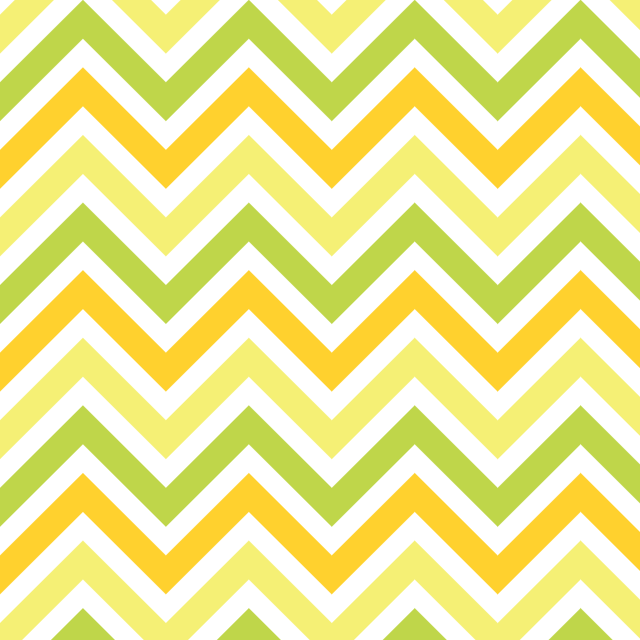
A WebGL 1 fragment shader for this pattern:

```glsl
precision highp float;
// Horizontal chevron stripes in green, orange and yellow on white.

uniform vec2 u_resolution;

// Lengths are fractions of the canvas
const float ZIGZAG_PERIOD = 0.2592;   // peak to peak, across
const float ZIGZAG_HEIGHT = 0.1289;   // peak to valley
const float STRIPE_SPACING = 0.10562; // top edge to next top edge, down
const float STRIPE_THICKNESS = 0.0609; // measured vertically
const float FIRST_PEAK = -0.0004;     // top of the first green peak, from the canvas top
const float EDGE_SOFTNESS = 0.7;      // half width of the edge blend, in pixels

const vec3 WHITE = vec3(1.0);
const vec3 GREEN = vec3(0.75, 0.84, 0.29);
const vec3 ORANGE = vec3(1.0, 0.82, 0.18);
const vec3 YELLOW = vec3(0.96, 0.94, 0.46);

// Depth of the zigzag below its peaks, with a valley at x = 0
float zigzag(float x) {
    return ZIGZAG_HEIGHT * abs(2.0 * fract(x / ZIGZAG_PERIOD) - 1.0);
}

// Colours cycle down the canvas every three stripes
vec3 stripeColor(float index) {
    float phase = mod(index + 0.5, 3.0);
    return phase < 1.0 ? GREEN : (phase < 2.0 ? ORANGE : YELLOW);
}

void main() {
    vec2 p = gl_FragCoord.xy / u_resolution;

    // Straighten the zigzag, then find the nearest stripe centre
    float depth = 1.0 - p.y - FIRST_PEAK - zigzag(p.x);
    float fromFirst = depth - 0.5 * STRIPE_THICKNESS;
    float index = floor(fromFirst / STRIPE_SPACING + 0.5);
    float offset = fromFirst - index * STRIPE_SPACING;

    // Vertical distance scaled to distance across the slanted edge
    float slope = 2.0 * ZIGZAG_HEIGHT / ZIGZAG_PERIOD;
    float inside = (0.5 * STRIPE_THICKNESS - abs(offset)) / sqrt(1.0 + slope * slope);
    float blend = EDGE_SOFTNESS / min(u_resolution.x, u_resolution.y);
    float coverage = smoothstep(-blend, blend, inside);

    gl_FragColor = vec4(mix(WHITE, stripeColor(index), coverage), 1.0);
}
```
